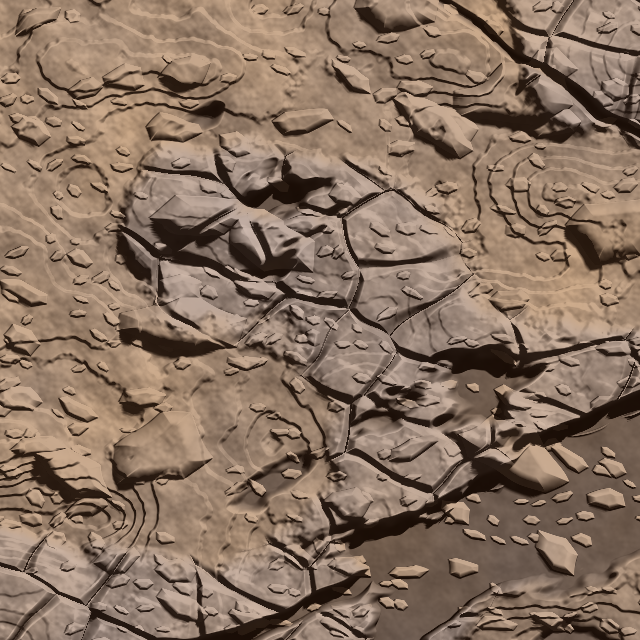
Give the GLSL for this texture, as a Shadertoy shader.

```glsl
float hash21(vec2 p) {
    vec3 q = fract(p.xyx * 0.1031);
    q += dot(q, q.yzx + 33.33);
    return fract((q.x + q.y) * q.z);
}

vec2 hash22(vec2 p) {
    vec3 q = fract(p.xyx * vec3(0.1031, 0.103, 0.0973));
    q += dot(q, q.yzx + 33.33);
    return fract((q.xx + q.yz) * q.zy);
}

mat2 rotation(float a) {
    return mat2(cos(a), sin(a), -sin(a), cos(a));
}

float noise(vec2 p) {
    vec2 i = floor(p), f = fract(p);
    f = f * f * (3.0 - 2.0 * f);
    return mix(mix(hash21(i), hash21(i + vec2(1, 0)), f.x),
               mix(hash21(i + vec2(0, 1)), hash21(i + vec2(1, 1)), f.x), f.y);
}

float fbm(vec2 p) {
    float sum = 0.0, weight = 0.5;
    for (int i = 0; i < 5; i++) {
        sum += weight * noise(p);
        p = rotation(0.6) * p * 2.03 + 17.0;
        weight *= 0.5;
    }
    return sum / 0.97;
}

// Scattered faceted stones: x = height, y = random tint
vec2 stones(vec2 p, float cells, float density, float seed) {
    vec2 g = p * cells, top = vec2(0.0, 0.5);
    for (int j = -1; j <= 1; j++)
    for (int i = -1; i <= 1; i++) {
        vec2 id = floor(g) + vec2(i, j);
        vec2 a = hash22(id + seed), b = hash22(id + seed + 37.0);
        if (b.x > density * (0.3 + 1.4 * noise(id / cells * 4.0 + seed))) continue;
        vec2 q = rotation((b.y - 0.4) * 1.1) * (g - id - 0.25 - 0.5 * a);
        q.y *= 1.6 + 0.8 * a.x;
        float size = 0.28 + 0.22 * a.y, d = -1.0;
        for (int k = 0; k < 6; k++) {
            float angle = 1.047 * float(k) + 3.0 * a.x;
            float reach = size * (0.75 + 0.45 * hash21(id + seed + float(k) * 7.0));
            d = max(d, dot(q, vec2(cos(angle), sin(angle))) - reach);
        }
        float s = clamp(-d / size * 2.2, 0.0, 1.0);
        float h = size * 0.42 * s * (2.0 - s);
        if (h > top.x) top = vec2(h, b.y);
    }
    return vec2(top.x / cells, top.y);
}

// Fractured slabs: x = gap between the two nearest cells, y = random height
vec2 slabs(vec2 p) {
    float first = 9.0, second = 9.0, tint = 0.0;
    for (int j = -1; j <= 1; j++)
    for (int i = -1; i <= 1; i++) {
        vec2 id = floor(p) + vec2(i, j);
        float d = length(id + 0.1 + 0.8 * hash22(id + 5.0) - p);
        if (d < first) { second = first; first = d; tint = hash21(id + 71.0); }
        else second = min(second, d);
    }
    return vec2(second - first, tint);
}

// x = height, y = sand cover, z = slab cover, w = stone tint (0 = no stone)
vec4 terrain(vec2 p) {
    vec2 w = p + 0.022 * (vec2(noise(p * 16.0), noise(p * 16.0 + 40.0)) - 0.5);
    float rough = fbm(p * 9.0);

    // Bedrock with small broken ledges
    float ledge = 6.0 * noise(w * vec2(7.0, 10.0) + 3.0) + 2.5 * rough;
    float h = 0.032 * rough + 0.007 * (floor(ledge) + smoothstep(0.0, 0.2, fract(ledge)));

    // Cracked slabs
    float slab = smoothstep(0.5, 0.58, noise(p * 3.2 + 8.0) + 0.25 * (rough - 0.5));
    vec2 crack = slabs(rotation(0.4) * w * vec2(7.0, 9.0));
    float plate = 0.02 * smoothstep(0.0, 0.14, crack.x) + 0.016 * crack.y;
    h = mix(h, 0.026 + 0.018 * rough + 0.35 * (h - 0.03) + plate, slab);

    // Sand hollows and narrow channels
    vec2 hollow = (p - vec2(0.55, 0.52)) * vec2(4.0, 9.0);
    float low = fbm(rotation(-0.45) * p * vec2(2.6, 5.0) + 21.0) - 0.16 * exp(-dot(hollow, hollow));
    float sand = 1.0 - smoothstep(0.36, 0.41, low);
    float channel = abs(w.y - 0.08 - 0.55 * (w.x - 0.5) - 0.025 * sin(9.0 * w.x)) - 0.016;
    float fissure = abs(w.y - 1.0 + 0.66 * (w.x - 0.68)) - 0.007;
    sand = max(sand, 1.0 - smoothstep(-0.006, 0.006, min(channel, fissure)));
    h = mix(h, 0.012 + 0.012 * rough, sand);

    // Stones from boulders to pebbles
    vec2 big = stones(w, 5.5, 0.36, 11.0);
    vec2 mid = stones(w, 12.0, 0.34, 53.0);
    vec2 tiny = stones(w, 29.0, 0.36, 97.0);
    vec2 top = big.x > mid.x ? big : mid;
    top = top.x > tiny.x ? top : tiny;
    float cover = smoothstep(0.0, 0.003, top.x);
    return vec4(h + top.x, sand * (1.0 - cover), slab * (1.0 - sand), cover * (0.3 + 0.7 * top.y));
}

void mainImage(out vec4 fragColor, in vec2 fragCoord) {
    vec2 p = fragCoord / iResolution.y;
    vec4 land = terrain(p);
    float e = 0.0025;
    vec2 slope = (vec2(terrain(p + vec2(e, 0)).x, terrain(p + vec2(0, e)).x) - land.x) / e;

    // Sunlight from the upper right, with cast shadows
    vec3 sun = normalize(vec3(0.42, 0.62, 0.72));
    vec3 normal = normalize(vec3(-slope * 0.8, 1.0));
    float light = clamp(dot(normal, sun) / sun.z, 0.0, 1.35);
    float blocked = 0.0;
    for (int i = 1; i <= 10; i++) {
        float t = 0.0045 * float(i);
        float ray = land.x + t * sun.z / length(sun.xy);
        blocked = max(blocked, terrain(p + normalize(sun.xy) * t).x - ray);
    }
    light *= 1.0 - smoothstep(0.0, 0.007, blocked);

    // Brightness of each surface
    float grain = fbm(p * 45.0) - 0.5;
    float patches = fbm(p * 5.0 + 60.0) - 0.5;
    float tone = 0.63 + 0.25 * patches + 0.18 * grain;
    tone = mix(tone, 0.58 + 0.12 * land.w + 0.1 * grain, smoothstep(0.0, 0.3, land.w));
    tone = mix(tone, 0.43 + 0.1 * grain, land.y);
    tone *= 0.24 + 0.76 * mix(light, sqrt(light), 0.4);

    // Pale sheen streaks on slabs
    float streak = noise(rotation(0.35) * p * vec2(28.0, 110.0));
    tone += 0.2 * land.z * smoothstep(0.6, 0.95, streak) * smoothstep(0.8, 1.2, light);
    tone = min(tone, 0.76 + 0.25 * max(tone - 0.76, 0.0));

    // Warm dust against grey rock
    float warm = 0.35 + 1.6 * patches - 0.9 * land.z - 0.5 * land.y;
    vec3 color = tone * vec3(1.0, 0.91, 0.82) - vec3(0.0, 0.04, 0.06);
    color += warm * tone * vec3(0.04, 0.0, -0.06);
    fragColor = vec4(clamp(color, 0.0, 1.0), 1.0);
}
```
